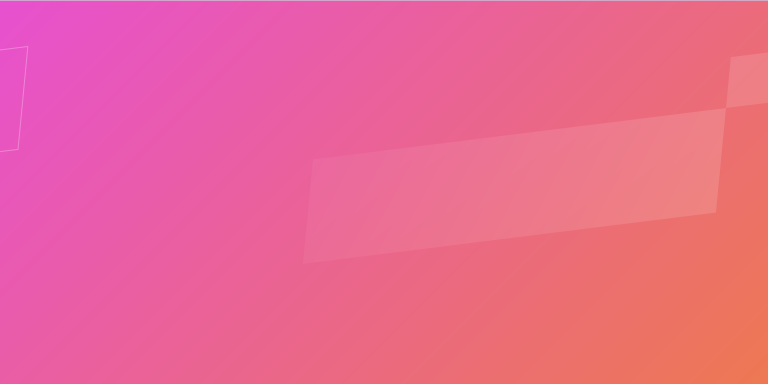
Write a Shadertoy shader that draws this background.

```glsl
const vec3 MAGENTA = vec3(0.907, 0.314, 0.812);
const vec3 ORANGE = vec3(0.930, 0.472, 0.322);
const vec3 EDGE_TINT = vec3(0.82, 0.70, 0.82);

// Shared panel axes, in canvas heights
const vec2 ALONG = vec2(1.0755, 0.1335);
const vec2 UP = vec2(0.026, 0.2720);

// Lower-left corners of the panels
const vec2 MAIN_CORNER = vec2(0.789, 0.3130);
const vec2 SIDE_CORNER = vec2(1.8906, 0.7188);
const vec2 FRAME_CORNER = vec2(-1.0286, 0.4775);

const float SIDE_HEIGHT = 0.487;
const float FRAME_HEIGHT = 0.985;
const float MAIN_ALPHA_LEFT = 0.045;
const float MAIN_ALPHA_RIGHT = 0.135;
const float SIDE_ALPHA = 0.12;
const float FRAME_ALPHA = 0.28;
const float EDGE_ALPHA = 0.85;
const float LINE_WIDTH = 0.0026;

float cross2(vec2 a, vec2 b) {
    return a.x * b.y - a.y * b.x;
}

// Position inside a parallelogram, from 0 to 1 along each axis
vec2 panelCoord(vec2 p, vec2 along, vec2 up) {
    return vec2(cross2(p, up), cross2(along, p)) / cross2(along, up);
}

// Distance to the nearest side line, negative inside
float panelDistance(vec2 p, vec2 along, vec2 up) {
    vec2 outside = abs(panelCoord(p, along, up) - 0.5) - 0.5;
    vec2 span = cross2(along, up) / vec2(length(up), length(along));
    vec2 d = outside * span;
    return max(d.x, d.y);
}

float coverage(float d, float pixel) {
    return clamp(0.5 - d / pixel, 0.0, 1.0);
}

// Line coverage that keeps its weight when thinner than a pixel
float lineCoverage(float d, float pixel) {
    float halfWidth = 0.5 * LINE_WIDTH;
    return coverage(d - halfWidth, pixel) - coverage(d + halfWidth, pixel);
}

void mainImage(out vec4 fragColor, in vec2 fragCoord) {
    float pixel = 1.0 / iResolution.y;
    vec2 p = fragCoord * pixel;
    float aspect = iResolution.x * pixel;

    // Diagonal gradient from upper left to lower right
    float t = (p.x + 1.0 - p.y) / (aspect + 1.0);
    vec3 color = mix(MAGENTA, ORANGE, t);

    // Main panel, brighter to the right
    vec2 q = p - MAIN_CORNER;
    float across = clamp(panelCoord(q, ALONG, UP).x, 0.0, 1.0);
    float mainAlpha = mix(MAIN_ALPHA_LEFT, MAIN_ALPHA_RIGHT, across);
    float mainMask = coverage(panelDistance(q, ALONG, UP), pixel);
    color = mix(color, vec3(1.0), mainAlpha * mainMask);

    // Side panel touching the main panel's corner
    float sideDist = panelDistance(p - SIDE_CORNER, ALONG, UP * SIDE_HEIGHT);
    color = mix(color, vec3(1.0), SIDE_ALPHA * coverage(sideDist, pixel));

    // Thin outlined panel at the left
    float frameDist = panelDistance(p - FRAME_CORNER, ALONG, UP * FRAME_HEIGHT);
    color = mix(color, vec3(1.0), FRAME_ALPHA * lineCoverage(frameDist, pixel));

    // Pale hairline along the top
    float edgeMask = coverage(1.0 - LINE_WIDTH - p.y, pixel);
    color = mix(color, EDGE_TINT, EDGE_ALPHA * edgeMask);

    fragColor = vec4(color, 1.0);
}
```
